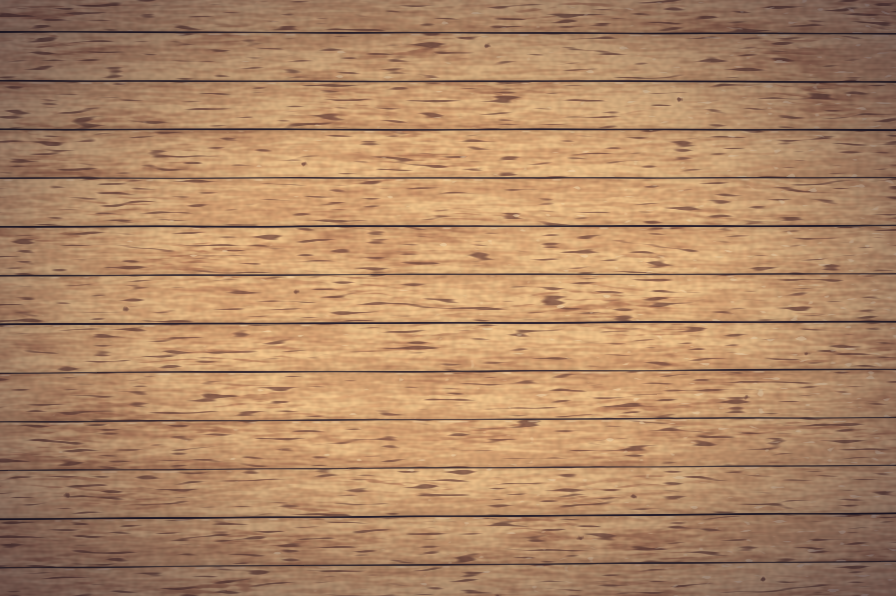
A Shadertoy shader for this texture:

```glsl
// Weathered honey-brown wooden planks laid horizontally, with grain, dark seams and a vignette.

// Layout, in canvas heights
const float PITCH = 0.0811;        // plank height
const float FIRST_SEAM = 0.0527;   // height of the lowest seam
const float TILT_BOTTOM = 0.012;   // seam rise across the canvas, bottom and top
const float TILT_TOP = -0.004;
const float SEAM_HALF_WIDTH = 0.0015;
const float SEAM_WOBBLE = 0.0012;
const float KNOT_CELL = 0.30;
const float KNOT_CHANCE = 0.22;

// Openness of each seam, from the lowest up
const float SEAM_STRENGTH[12] = float[](
    0.60, 0.95, 0.50, 0.55, 0.72, 1.0, 0.65, 0.95, 0.60, 0.90, 0.90, 0.85);

// Colours
const vec3 PALE   = vec3(0.91, 0.74, 0.53);
const vec3 HONEY  = vec3(0.82, 0.62, 0.44);
const vec3 RUSSET = vec3(0.67, 0.45, 0.33);
const vec3 PORE   = vec3(0.44, 0.28, 0.24);
const vec3 GAP    = vec3(0.17, 0.13, 0.18);
const vec3 FLECK  = vec3(0.96, 0.85, 0.68);
const vec3 VIGNETTE = vec3(0.50, 0.49, 0.62);

float hash(vec2 p) {
    uvec2 u = uvec2(ivec2(floor(p))) * uvec2(1597u, 3571u);
    uint h = (u.x ^ u.y) * 747796u + 28917u;
    h = (h ^ (h >> 15)) * 73856093u;
    h = (h ^ (h >> 13)) * 19349663u;
    return float((h ^ (h >> 16)) & 65535u) / 65535.0;
}

vec2 gradient(vec2 cell) {
    float angle = 6.28319 * hash(cell);
    return vec2(cos(angle), sin(angle));
}

// Gradient noise, about -0.7 to 0.7
float noise(vec2 p) {
    vec2 i = floor(p), f = p - i;
    vec2 w = f * f * f * (f * (f * 6.0 - 15.0) + 10.0);
    vec2 e = vec2(1.0, 0.0);
    float a = dot(gradient(i), f);
    float b = dot(gradient(i + e.xy), f - e.xy);
    float c = dot(gradient(i + e.yx), f - e.yx);
    float d = dot(gradient(i + e.xx), f - e.xx);
    return mix(mix(a, b, w.x), mix(c, d, w.x), w.y);
}

vec3 woodColor(vec2 p, float plank) {
    // Each plank takes its own stretch of wood
    vec2 q = p + vec2(7.3, 3.7) * (plank + 2.0);
    q.y += 0.005 * noise(q * vec2(4.0, 22.0));

    // Broad bands and fine fibres
    float broad  = noise(q * vec2(2.5, 26.0));
    float patchy = noise(q * vec2(5.0, 19.0) + 40.0);
    float streak = noise(q * vec2(11.0, 105.0));
    float fibre  = noise(q * vec2(34.0, 210.0));
    float tint = 0.16 * (hash(vec2(plank + 20.0, 5.0)) - 0.5);
    float tone = 0.34 + tint + 0.45 * broad + 0.45 * streak + 0.38 * fibre;
    vec3 color = mix(PALE, HONEY, smoothstep(0.0, 0.55, tone));
    color = mix(color, RUSSET, 0.75 * smoothstep(0.42, 0.95, tone + 0.35 * patchy));

    // Curved growth rings, shown in patches
    float rings = sin(6.28319 * (q.y * 62.0 + 3.0 * noise(q * vec2(3.5, 15.0) + 9.0)));
    float ringMask = smoothstep(0.0, 0.4, patchy) * smoothstep(-0.25, 0.2, streak + fibre);
    color = mix(color, RUSSET, 0.6 * ringMask * smoothstep(0.45, 1.0, rings));

    // Short dark pores
    float pore = noise(q * vec2(17.0, 150.0) + 70.0) + 0.22 * patchy;
    color = mix(color, PORE, 0.75 * smoothstep(0.24, 0.48, pore));

    // Mottling and sparse pale wear
    color *= 1.0 + 0.10 * noise(q * vec2(90.0, 130.0));
    float wear = noise(q * vec2(38.0, 120.0) + 15.0) + 0.12 * (p.x - 0.8);
    return mix(color, FLECK, 0.55 * smoothstep(0.43, 0.58, wear));
}

// Coverage of small knots scattered along a plank
float knotMask(vec2 p, float plank, float across, float px) {
    float column = floor(p.x / KNOT_CELL);
    vec2 id = vec2(column + 30.0, plank + 50.0);
    float present = step(hash(id), KNOT_CHANCE);
    vec2 center = vec2(column + mix(0.15, 0.85, hash(id + 11.0)),
                       mix(0.25, 0.75, hash(id + 23.0)));
    vec2 d = vec2(p.x - center.x * KNOT_CELL, (across - center.y) * PITCH);
    float radius = length(d * vec2(0.8, 1.2)) + 0.003 * noise(p * 170.0);
    return present * (1.0 - smoothstep(0.0025 - px, 0.0040 + px, radius));
}

void mainImage(out vec4 fragColor, in vec2 fragCoord) {
    vec2 uv = fragCoord / iResolution.xy;
    vec2 p = fragCoord / iResolution.y;
    float px = 1.0 / iResolution.y;

    // Slightly fanned rows with uneven edges
    float y = p.y - (uv.x - 0.5) * mix(TILT_BOTTOM, TILT_TOP, uv.y);
    float row = (y - FIRST_SEAM) / PITCH;
    float seam = floor(row + 0.5);
    y += SEAM_WOBBLE * noise(vec2(p.x * 5.0, seam * 3.7 + 0.5));
    row = (y - FIRST_SEAM) / PITCH;
    float plank = floor(row);

    vec3 color = woodColor(vec2(p.x, y), plank);
    color = mix(color, PORE, 0.8 * knotMask(p, plank, row - plank, px));

    // Seam with varying opening, soft shadow and chipped pale lip
    float strength = SEAM_STRENGTH[clamp(int(seam), 0, 11)];
    float inside = step(-0.5, seam) * step(seam, 11.5);
    float opening = clamp(strength + 0.5 * noise(vec2(p.x * 6.0, seam * 5.3 + 0.4)), 0.15, 1.0);
    float offset = (row - seam) * PITCH;
    float halfWidth = SEAM_HALF_WIDTH * mix(0.5, 1.0, opening);
    float gap = 1.0 - smoothstep(halfWidth - 0.5 * px, halfWidth + 0.5 * px, abs(offset));
    float lip = exp(-pow((offset + 0.0035) / 0.0015, 2.0));
    float chips = smoothstep(0.12, 0.42, noise(vec2(p.x * 38.0, seam * 9.1 + 0.3)));
    color *= 1.0 - 0.18 * inside * opening * exp(-abs(offset) / 0.004);
    color = mix(color, FLECK, 0.5 * inside * lip * chips);
    color = mix(color, GAP, inside * gap * mix(0.45, 1.0, opening));

    // Cool darkening towards the corners
    float edge = smoothstep(0.45, 1.5, length(uv * 2.0 - 1.0));
    fragColor = vec4(color * mix(vec3(1.0), VIGNETTE, edge), 1.0);
}
```
